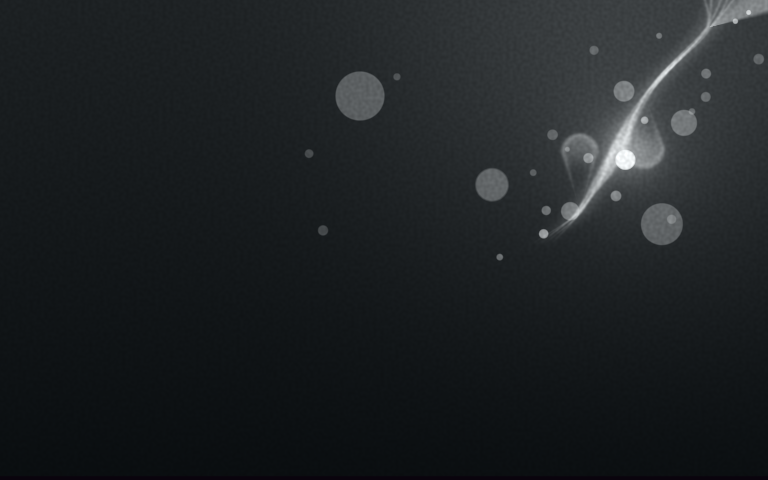
Reproduce this background procedurally as a WebGL 2 fragment shader.

```glsl
#version 300 es
precision highp float;
// Dark slate backdrop with a glowing silver ribbon, soft veils and bokeh discs.

uniform vec2 u_resolution;
out vec4 fragColor;

float hash(float n) {
    return fract(sin(n * 12.9898) * 43758.5453);
}

vec2 gradientAt(vec2 cell) {
    float angle = 6.2832 * hash(dot(cell, vec2(1.0, 57.31)));
    return vec2(cos(angle), sin(angle));
}

float gradientNoise(vec2 p) {
    vec2 i = floor(p), f = fract(p);
    vec2 u = f * f * (3.0 - 2.0 * f);
    vec2 e = vec2(1.0, 0.0);
    float low = mix(dot(gradientAt(i), f), dot(gradientAt(i + e.xy), f - e.xy), u.x);
    float high = mix(dot(gradientAt(i + e.yx), f - e.yx), dot(gradientAt(i + e.xx), f - e.xx), u.x);
    return mix(low, high, u.y);
}

float bell(float x, float width) {
    return exp(-x * x / (width * width));
}

float disc(vec2 p, vec2 center, float radius, float blur) {
    return smoothstep(radius + blur, radius - blur, length(p - center));
}

// Horizontal position of the ribbon's spine at height y
float spine(float y) {
    float t = y - 0.5;
    float sway = 0.015 * sin(1.11 + 4.93 * t + 23.6 * t * t);
    return 1.15 + 0.7 * t + sway - 0.03 * smoothstep(0.56, 0.48, y);
}

float ribbon(vec2 p) {
    float across = 0.82 * (p.x - spine(p.y));
    float bulge = bell(p.y - 0.68, 0.07);
    float spread = 0.003 + 0.007 * bulge + 0.4 * max(p.y - 0.945, 0.0) + 0.2 * max(0.55 - p.y, 0.0);
    float strands = 0.0;
    for (float k = -1.0; k <= 1.0; k += 0.5) {
        float wave = 0.002 * sin(p.y * 45.0 + k * 4.0);
        strands += 0.4 * bell(across - k * spread - wave, 0.003 + 0.003 * bulge);
    }
    float along = 0.5 + 0.8 * bulge + 0.9 * bell(p.y - 0.85, 0.035) + 0.5 * bell(p.y - 0.56, 0.015);
    return (strands * along + 0.18 * bell(across, 0.022)) * smoothstep(0.48, 0.58, p.y);
}

// Translucent teardrop; q.y grows from the round end to the tip
float veil(vec2 q, float tip) {
    float taper = max(1.0 - max(q.y, 0.0) / tip, 0.03);
    float d = length(vec2(q.x / taper, min(q.y, 0.0))) - 1.0;
    float fill = smoothstep(0.12, -0.12, d) * smoothstep(1.2, -0.6, q.y);
    float rim = bell(d + 0.1, 0.18) * smoothstep(tip, 0.0, q.y);
    return 0.25 * fill + 0.16 * rim;
}

float bokeh(vec2 p) {
    // Large discs
    float light = 0.31 * disc(p, vec2(0.75, 0.8), 0.051, 0.002);
    light += 0.34 * disc(p, vec2(1.025, 0.615), 0.034, 0.003);
    light += 0.31 * disc(p, vec2(1.379, 0.533), 0.0435, 0.002);
    light += 0.36 * disc(p, vec2(1.425, 0.744), 0.027, 0.002);
    light += 0.4 * disc(p, vec2(1.3, 0.81), 0.0215, 0.002);
    light += 0.4 * disc(p, vec2(1.188, 0.56), 0.019, 0.002);
    light += 3.0 * disc(p, vec2(1.303, 0.667), 0.0195, 0.003);
    // Stray arc on the far left
    for (float i = 0.0; i < 3.0; i++) {
        vec2 center = vec2(0.827 - 0.289 * i + 0.106 * i * i, 0.84 - 0.16 * i);
        light += 0.22 * disc(p, center, 0.0073 + 0.0016 * i, 0.002);
    }
    // Small sparks scattered around the ribbon
    for (float i = 1.0; i <= 18.0; i++) {
        float y = 0.46 + 0.54 * fract(i * 0.618 + 0.3);
        float u = 2.0 * hash(i + 3.7) - 1.0;
        float offset = 0.2 * u * abs(u) + 0.02 * sign(u);
        float radius = mix(0.004, 0.011, hash(i + 41.3));
        float strength = 0.25 + 0.9 * exp(-25.0 * abs(offset)) + smoothstep(0.92, 1.0, y);
        light += strength * disc(p, vec2(spine(y) + offset, y), radius, 0.002);
    }
    return light;
}

void main() {
    vec2 p = gl_FragCoord.xy / u_resolution.y;
    p.x *= 1.6 * u_resolution.y / u_resolution.x;

    // Backdrop: vertical ramp plus a wide glow at the upper right
    vec3 color = mix(vec3(0.038, 0.053, 0.062), vec3(0.112, 0.128, 0.136), p.y);
    color += 0.125 * bell(length((p - vec2(1.33, 0.92)) / vec2(0.55, 0.5)), 1.0);

    // Halo around the brightest stretch
    float haloDistance = length(p - vec2(1.312, 0.69));
    float light = 0.35 * bell(haloDistance, 0.055) + 0.1 * bell(haloDistance, 0.14);

    light += ribbon(p);
    light += veil((p - vec2(1.208, 0.683)) / vec2(0.038, -0.038), 3.2);
    light += veil((p - vec2(1.342, 0.692)) / 0.042, 2.7);

    // Fan of light opening into the corner
    vec2 v = p - vec2(1.478, 0.943);
    float angle = atan(v.y, v.x);
    light += 0.5 * smoothstep(0.2, 0.32, angle) * smoothstep(1.1, 0.5, angle);
    light += bokeh(p);

    color = mix(color, vec3(0.97, 0.985, 0.99), 1.0 - exp(-light));
    color *= 1.0 + 0.14 * gradientNoise(p * 130.0);

    // Thin dark border along the bottom
    color = mix(vec3(0.04, 0.015, 0.05), color, smoothstep(0.006, 0.01, p.y));
    fragColor = vec4(color, 1.0);
}
```
